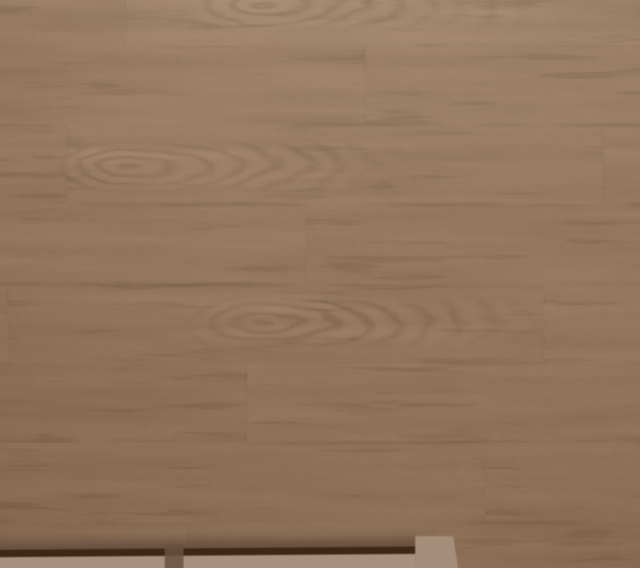
Write a WebGL 2 fragment shader that draws this texture.

```glsl
#version 300 es
precision highp float;

uniform vec2 u_resolution;
out vec4 fragColor;

#define PLANK_HEIGHT 0.14
#define PLANK_LENGTH 0.944
#define ROW_OFFSET 0.08
#define RING_SPACING 0.046
#define RING_DEPTH 0.045
#define STREAK_DEPTH 0.055
#define SEAM_DEPTH 0.045
#define PLANK_VARIATION 0.14
#define EDGE_SOFTNESS 0.0025

const vec3 WOOD_DARK = vec3(0.525, 0.415, 0.315);
const vec3 WOOD_LIGHT = vec3(0.625, 0.518, 0.422);
const vec3 SHADOW = vec3(0.41, 0.32, 0.25);
const vec3 GAP = vec3(0.24, 0.155, 0.09);
const vec3 TRIM = vec3(0.655, 0.565, 0.485);

float hash(vec2 p) {
    return fract(sin(dot(p, vec2(127.1, 311.7))) * 43758.5453);
}

float valueNoise(vec2 p) {
    vec2 cell = floor(p);
    vec2 f = fract(p);
    f = f * f * (3.0 - 2.0 * f);
    return mix(mix(hash(cell), hash(cell + vec2(1, 0)), f.x),
               mix(hash(cell + vec2(0, 1)), hash(cell + vec2(1, 1)), f.x), f.y);
}

float fbm(vec2 p) {
    float sum = 0.0;
    float gain = 0.5;
    for (int i = 0; i < 4; i++) {
        sum += gain * valueNoise(p);
        p = p * 2.03 + 17.3;
        gain *= 0.5;
    }
    return sum / 0.9375;
}

float above(float edge, float x) {
    return smoothstep(edge - EDGE_SOFTNESS, edge + EDGE_SOFTNESS, x);
}

float between(float low, float high, float x) {
    return above(low, x) * (1.0 - above(high, x));
}

// Nested arches around an eye, drawn out to the right
float cathedralGrain(vec2 p, float row, float across) {
    float eye = 0.235 + 0.1125 * mod(row - 1.0, 4.0);
    vec2 d = vec2(p.x - eye, across * PLANK_HEIGHT);
    d.y += 0.012 * (fbm(vec2(p.x * 7.0, row * 5.0)) - 0.5);
    float reach = smoothstep(-0.15, -0.08, d.x) * (1.0 - smoothstep(0.2, 0.62, d.x));
    float band = 1.0 - smoothstep(0.022, 0.052, abs(d.y));
    d.x *= d.x < 0.0 ? 1.1 : 0.8;
    float radius = length(d * vec2(1.0, 3.2));
    radius += 0.05 * (fbm(p * vec2(11.0, 38.0) + row * 9.0) - 0.5);
    float wave = 0.5 + 0.5 * sin(6.2832 * radius / RING_SPACING);
    float patchiness = smoothstep(0.2, 0.7, fbm(p * vec2(9.0, 25.0) + 31.0));
    return (wave * wave - 0.38) * reach * band * (0.35 + 0.8 * patchiness);
}

vec3 woodFloor(vec2 p, float aspect) {
    float down = 1.0 - p.y;
    float rowPos = (down - ROW_OFFSET) / PLANK_HEIGHT;
    float row = floor(rowPos);
    float across = fract(rowPos) - 0.5;
    float along = (p.x - 0.118 - 0.42 * (row - 1.0)) / PLANK_LENGTH;
    float plank = hash(vec2(floor(along), row + 7.0));

    // Room light falls off downwards and to the sides
    float side = p.x / aspect - 0.6;
    float light = 0.15 + 0.82 * p.y - 0.7 * side * side;
    light += PLANK_VARIATION * (plank - 0.5);
    light += 0.30 * (fbm(p * vec2(1.8, 9.0) + 3.0) - 0.5);
    vec3 color = mix(WOOD_DARK, WOOD_LIGHT, clamp(light, -0.1, 1.1));

    // Long streaks, with sparse darker flecks
    vec2 grain = p + vec2(plank * 7.0, 0.006 * fbm(p * vec2(6.0, 3.0)));
    float streak = fbm(grain * vec2(3.5, 48.0)) - 0.5;
    float fleck = smoothstep(0.60, 0.82, fbm(grain * vec2(7.0, 62.0) + 41.0));
    float shade = STREAK_DEPTH * streak - 0.035 * fleck;

    // Figured planks on alternate rows
    float figured = mod(row, 2.0) * step(row, 4.0);
    shade -= RING_DEPTH * figured * cathedralGrain(p, row, across);

    // Broken long seams and faint butt joints
    float seamDistance = (0.5 - abs(across)) * PLANK_HEIGHT;
    float broken = smoothstep(0.45, 0.75, fbm(vec2(p.x * 5.0, floor(rowPos + 0.5) * 13.0)));
    shade -= SEAM_DEPTH * broken * exp(-seamDistance * seamDistance / 0.00002);
    float jointDistance = (0.5 - abs(fract(along) - 0.5)) * PLANK_LENGTH;
    shade -= 0.008 * exp(-jointDistance * jointDistance / 0.00001);

    shade += 0.008 * (valueNoise(p * 150.0) - 0.5);
    return color + shade * vec3(1.0, 0.98, 0.92);
}

// Low trim with its shadow, a notch and an upright end post
vec3 addTrim(vec3 color, vec2 p) {
    float down = 1.0 - p.y;
    float boardTop = 0.981 - 0.008 * p.x;
    float run = 1.0 - above(0.733, p.x);
    float shadow = smoothstep(boardTop - 0.055, boardTop - 0.012, down);
    color = mix(color, SHADOW, run * shadow * shadow);
    color = mix(color, GAP, run * above(boardTop - 0.013, down));
    color = mix(color, TRIM, run * above(boardTop, down));

    float notch = between(0.290, 0.323, p.x) * above(0.958, down);
    color = mix(color, SHADOW, 0.85 * notch);

    float lean = 0.15 * (down - 0.944);
    float post = between(0.731, 0.798 + lean, p.x) * above(0.944, down);
    return mix(color, TRIM - 0.01, post);
}

void main() {
    vec2 p = gl_FragCoord.xy / u_resolution.y;
    vec3 color = woodFloor(p, u_resolution.x / u_resolution.y);
    fragColor = vec4(addTrim(color, p), 1.0);
}
```
